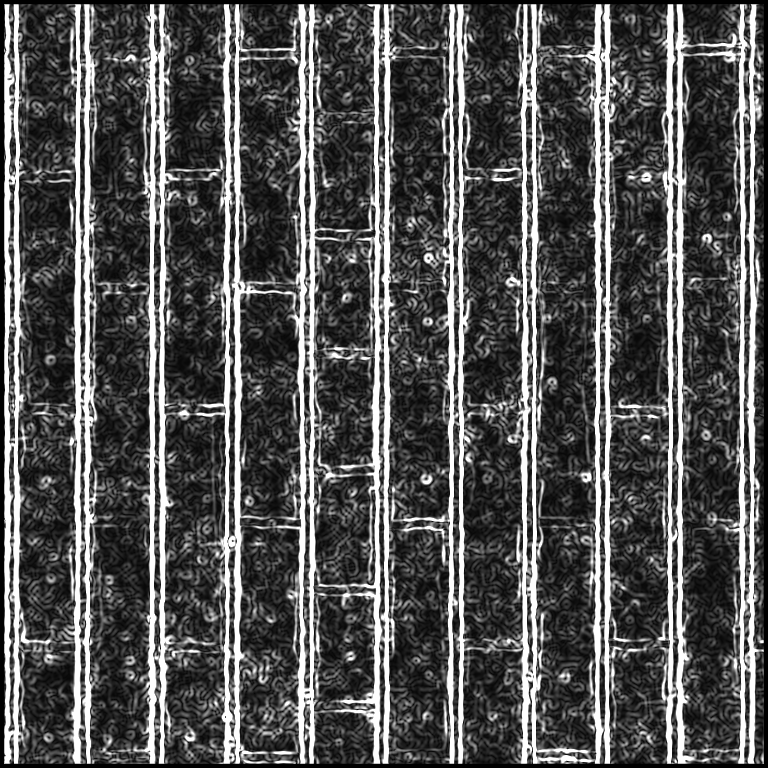
Give the GLSL for this texture, as a Shadertoy shader.

```glsl
// Edge-traced wall of tall upright bricks: paired white joint lines over dark curly grain.

const float COLUMN_PITCH = 0.0957;     // spacing of the upright joints
const float COLUMN_START = 0.0156;     // centre of the first upright joint
const float COLUMN_DRIFT = 0.0042;     // slow unevenness of that spacing
const float ROW_PITCH = 0.306;         // height of a full brick
const float EVEN_START = 0.160;        // lowest cross joint, even columns
const float ODD_START = 0.014;         // lowest cross joint, odd columns
const float SHORT_START = 0.082;       // lowest cross joint, half-brick column
const float SHORT_COLUMN = 4.0;        // the column laid in half bricks
const float JOINT_HALF = 0.0067;       // half the distance between paired lines
const float EDGE_THIN = 0.0018;        // softness of the sharpest joint edge
const float EDGE_THICK = 0.0050;       // softness of the broadest joint edge
const float JOINT_DEPTH = 3.3;
const float GRAIN_SCALE = 122.0;
const float GRAIN_DEPTH = 0.86;
const float SPECK_CELL = 0.026;
const float SPECK_RADIUS = 0.008;
const float SPECK_SHARE = 0.36;
const float TRACE_STEP = 0.0018;       // reach of the edge tracing
const float TRACE_GAMMA = 1.3;         // deepens the faint edges
const float FRAME = 0.0055;            // black rim
const vec3 DARK = vec3(0.03);
const vec3 LIGHT = vec3(0.995);

float hash(vec2 p) {
    vec3 q = fract(vec3(p.xyx) * 0.1031);
    q += dot(q, q.yzx + 33.33);
    return fract((q.x + q.y) * q.z);
}

float noise(vec2 p) {
    vec2 i = floor(p), f = fract(p);
    f = f * f * (3.0 - 2.0 * f);
    return mix(mix(hash(i), hash(i + vec2(1, 0)), f.x),
               mix(hash(i + vec2(0, 1)), hash(i + vec2(1, 1)), f.x), f.y);
}

// 1 inside a band around zero, falling softly to 0 outside it
float band(float d, float halfWidth, float soft) {
    return 1.0 - smoothstep(halfWidth - soft, halfWidth + soft, abs(d));
}

// Nearest upright joint: x = its index, y = signed distance to it
vec2 uprightJoint(float x) {
    float k = round((x - COLUMN_START) / COLUMN_PITCH);
    float drift = COLUMN_DRIFT * sin(0.45 * (k - 3.2)) * clamp(k, 0.0, 1.0);
    return vec2(k, x - COLUMN_START - k * COLUMN_PITCH - drift);
}

// Nearest cross joint of a column: x = its index, y = signed distance
vec2 crossJoint(float y, float column) {
    bool isShort = column == SHORT_COLUMN;
    float pitch = isShort ? 0.5 * ROW_PITCH : ROW_PITCH;
    float start = isShort ? SHORT_START : mix(EVEN_START, ODD_START, mod(column, 2.0));
    float k = round((y - start) / pitch);
    float jitter = (hash(vec2(column + 20.0, k + 7.0)) - 0.5) * 0.008;
    return vec2(k, y - start - k * pitch - jitter);
}

// Small round bumps, which trace as rings
float specks(vec2 p) {
    vec2 id = floor(p / SPECK_CELL);
    vec2 centre = 0.32 + 0.36 * vec2(hash(id + 3.1), hash(id + 57.7));
    float r = length(p - (id + centre) * SPECK_CELL);
    float pick = hash(id + 91.3);
    return step(pick, SPECK_SHARE) * mix(0.25, 0.95, pick / SPECK_SHARE)
         * smoothstep(SPECK_RADIUS, 0.0, r);
}

float joints(vec2 p) {
    // Upright joints: each side thickens, thins and frays on its own
    vec2 up = uprightJoint(p.x);
    float seed = up.x * 7.3 + 100.0 + (up.y < 0.0 ? 0.0 : 340.0);
    float ragged = (noise(vec2(seed, p.y * 20.0)) - 0.5) * 0.0022
                 + (noise(vec2(seed + 5.0, p.y * 95.0)) - 0.5) * 0.0016;
    float broad = 0.6 * noise(vec2(seed + 2.0, p.y * 9.0))
                + 0.4 * noise(vec2(seed + 3.0, p.y * 45.0));
    float soft = mix(EDGE_THIN, EDGE_THICK, smoothstep(0.15, 0.75, broad));
    float upright = JOINT_DEPTH * band(up.y, JOINT_HALF + ragged, soft);

    // Patchy grey fringe just outside the joint
    float fringeGate = smoothstep(0.40, 0.75, noise(vec2(seed + 11.0, p.y * 17.0)));
    float fringeReach = 0.0115 + 0.006 * noise(vec2(seed + 13.0, p.y * 50.0));
    float fringe = 0.85 * fringeGate * band(up.y, fringeReach, 0.0022);

    // Wandering stain edge beside some joints
    float reach = 0.013 + 0.014 * noise(vec2(seed + 9.0, p.y * 16.0));
    float stained = smoothstep(0.62, 0.80, noise(vec2(seed + 19.0, p.y * 5.0)));
    float stain = 0.45 * stained * band(up.y, reach, 0.003);

    // Cross joints, a few strong and most worn away in parts
    float column = up.x - (up.y < 0.0 ? 1.0 : 0.0);
    vec2 cross = crossJoint(p.y, column);
    float strength = hash(vec2(column + 41.0, cross.x + 13.0));
    float wobble = (noise(vec2(p.x * 70.0, cross.x + column * 5.0 + 60.0)) - 0.5) * 0.003;
    float wear = mix(0.35, 1.4, noise(vec2(p.x * 60.0, p.y * 90.0 + 8.0)));
    float level = mix(0.35, 1.15, strength * strength) * wear
                * band(cross.y + wobble, 0.0060, 0.0018);
    return max(max(upright, fringe), max(level, stain));
}

float relief(vec2 p, float grain) {
    vec2 turned = mat2(0.8, 0.6, -0.6, 0.8) * p + 4.0;
    float rough = noise(p * GRAIN_SCALE) + 0.6 * noise(turned * GRAIN_SCALE * 1.4);
    return grain * (GRAIN_DEPTH * rough + specks(p)) - joints(p);
}

void mainImage(out vec4 fragColor, in vec2 fragCoord) {
    vec2 uv = fragCoord / iResolution.xy;

    // Grain strength differs by patch and grows beside the joints
    vec2 up = uprightJoint(uv.x);
    vec2 cross = crossJoint(uv.y, up.x - (up.y < 0.0 ? 1.0 : 0.0));
    float grain = mix(0.7, 1.2, noise(uv * 11.0 + 5.0)) * mix(0.45, 1.5, noise(uv * 42.0));
    grain *= 1.0 + 0.4 * band(up.y, 0.015, 0.006)
           + 0.9 * band(cross.y, 0.009, 0.007) * noise(uv * 30.0 + 70.0);

    // Trace edges by the slope of the relief
    vec2 e = vec2(TRACE_STEP, 0.0);
    vec2 slope = vec2(relief(uv + e.xy, grain) - relief(uv - e.xy, grain),
                      relief(uv + e.yx, grain) - relief(uv - e.yx, grain));
    float edge = min(1.1 * pow(length(slope), TRACE_GAMMA), 1.0);

    // Black rim
    vec2 rim = min(uv, 1.0 - uv);
    float inside = smoothstep(FRAME - 0.001, FRAME + 0.001, min(rim.x, rim.y));
    fragColor = vec4(mix(DARK, LIGHT, edge) * inside, 1.0);
}
```
